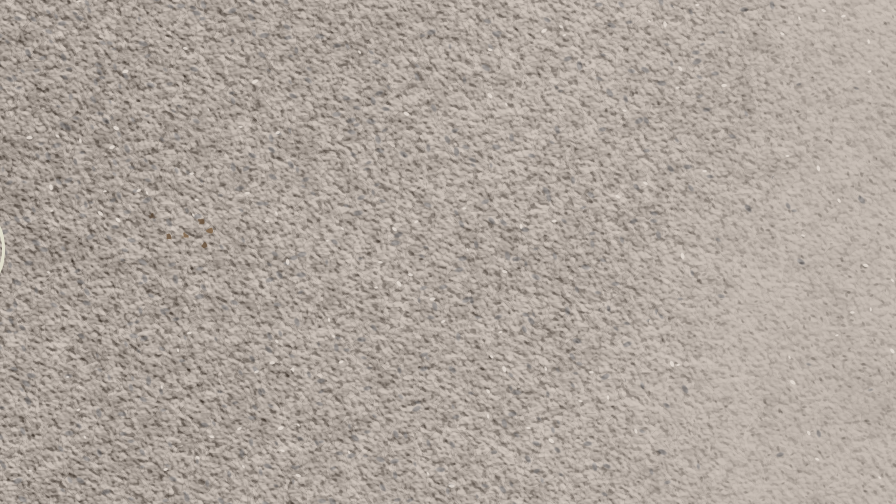
This texture is drawn by a Shadertoy shader. Its source:

```glsl
// Sunlit worn asphalt: fine gradient noise and a Voronoi layer of grit form
// the surface, shaded by height difference along the light direction. Chips
// add stones, pits and pale flecks; the surface wears smooth to the right.

vec2 hash2(vec2 p) {
    vec3 q = fract(p.xyx * vec3(0.1031, 0.1030, 0.0973));
    q += dot(q, q.yzx + 33.33);
    return fract((q.xx + q.yz) * q.zy);
}

vec2 gradientAt(vec2 cell) {
    float angle = 6.2832 * hash2(cell + 200.0).x;
    return vec2(cos(angle), sin(angle));
}

float gradientNoise(vec2 p) {
    vec2 i = floor(p), f = fract(p);
    vec2 u = f * f * f * (f * (f * 6.0 - 15.0) + 10.0);
    vec2 e = vec2(1.0, 0.0);
    float a = dot(gradientAt(i), f);
    float b = dot(gradientAt(i + e.xy), f - e.xy);
    float c = dot(gradientAt(i + e.yx), f - e.yx);
    float d = dot(gradientAt(i + e.xx), f - e.xx);
    return mix(mix(a, b, u.x), mix(c, d, u.x), u.y);
}

// Rotates and squeezes space so that grains lie along a falling diagonal
vec2 alongGrain(vec2 p) {
    return vec2(dot(p, vec2(0.87, -0.50)) * 0.86, dot(p, vec2(0.50, 0.87)) * 1.14);
}

float roadHeight(vec2 p) {
    p = alongGrain(p);
    mat2 turn = mat2(0.8, 0.6, -0.6, 0.8);
    return 0.8 * gradientNoise(p * 62.0)
         + 0.85 * gradientNoise(turn * p * 105.0 + 190.0)
         + 0.35 * gradientNoise(p * 175.0 + 47.0);
}

// Grit: x is a random tone per grain, y is the distance to its border
vec2 grit(vec2 p) {
    vec2 cell = floor(p);
    float nearest = 9.0, second = 9.0, tone = 0.0;
    for (int y = -1; y <= 1; y++)
    for (int x = -1; x <= 1; x++) {
        vec2 id = cell + vec2(x, y);
        float d = length(p - id - hash2(id + 11.0));
        second = min(second, max(nearest, d));
        if (d < nearest) { nearest = d; tone = hash2(id + 151.0).y; }
    }
    return vec2(tone, second - nearest);
}

// Coverage of slightly turned ellipses, one candidate per grid cell
float chips(vec2 p, float density, float radius, float softness) {
    vec2 cell = floor(p);
    float cover = 0.0;
    for (int y = -1; y <= 1; y++)
    for (int x = -1; x <= 1; x++) {
        vec2 id = cell + vec2(x, y);
        vec2 shape = hash2(id + 57.0);
        vec2 d = p - id - hash2(id);
        float angle = 0.5 + 2.0 * (shape.x - 0.5);
        d = mat2(cos(angle), sin(angle), -sin(angle), cos(angle)) * d;
        float edge = length(d * vec2(0.75, 1.35)) - radius * mix(0.55, 1.2, shape.y);
        float present = step(hash2(id + 113.0).x, density);
        cover = max(cover, present * (1.0 - smoothstep(-softness, softness, edge)));
    }
    return cover;
}

void mainImage(out vec4 fragColor, in vec2 fragCoord) {
    vec2 p = fragCoord / iResolution.y;
    float across = fragCoord.x / iResolution.x;
    float pixel = 1.0 / iResolution.y;

    // Broad wear: coarse at the left, almost smooth at the right
    float patches = gradientNoise(p * 2.3 + 5.0) + 0.6 * gradientNoise(p * 7.0);
    float wear = smoothstep(0.60, 0.98, across + 0.10 * patches - 0.10 * (p.y - 0.5));
    float rough = mix(mix(1.15, 0.88, across), 0.42, wear);

    // Relief lit from above and slightly right, plus grain tone and hollows
    float height = roadHeight(p);
    float relief = height - roadHeight(p + vec2(0.0018, 0.0039));
    vec2 grain = grit(alongGrain(p) * 74.0 + 1.5 * gradientNoise(p * 30.0));
    float hollow = smoothstep(0.12, 0.50, -height);
    float tone = mix(0.620, 0.695, across) + 0.010 * wear + 0.032 * patches;
    tone += rough * 0.155 * (relief - 0.45 * max(relief - 0.15, 0.0));
    tone += rough * (0.085 * (grain.x - 0.5) + 0.04 * height - 0.10 * hollow);
    tone += rough * 0.045 * (smoothstep(0.0, 0.35, grain.y) - 0.5);
    tone += rough * 0.06 * gradientNoise(p * 22.0);
    tone -= 0.35 * max(tone - 0.73, 0.0);
    vec3 color = tone + vec3(0.038, 0.0, -0.033);

    // Blue-grey stones, mostly on the coarse side
    float stones = chips(p * 46.0, mix(0.26, 0.06, across) * (1.0 - 0.85 * wear), 0.26, 0.11);
    vec3 stoneColor = vec3(0.495, 0.485, 0.485) + 0.14 * relief;
    color = mix(color, stoneColor, 0.65 * stones);

    // Small shadowed pits between the grains
    float pits = chips(p * 62.0 + 31.0, 0.24, 0.20, 0.12);
    color -= 0.12 * pits;

    // Sparse pale flecks
    float flecks = chips(p * 50.0 + 83.0, 0.03, 0.20, 0.08);
    color = mix(color, vec3(0.90, 0.87, 0.84), 0.85 * flecks);

    // Rusty crumbs in a loose cluster
    for (int k = 0; k < 6; k++) {
        vec2 scatter = hash2(vec2(k, 9.0)) - 0.5;
        vec2 d = p - vec2(0.36, 0.54) - scatter * vec2(0.15, 0.10);
        float crumb = length(d) - 0.005 + 0.006 * gradientNoise(p * 130.0);
        vec3 rust = mix(vec3(0.28, 0.21, 0.15), vec3(0.55, 0.42, 0.28), hash2(vec2(k, 4.0)).x);
        color = mix(color, rust, 0.8 * (1.0 - smoothstep(-pixel, pixel, crumb)));
    }

    // Pale rounded rim just entering at the left edge
    float rim = abs(length((p - vec2(-0.012, 0.505)) / vec2(0.020, 0.052)) - 0.94) * 0.02;
    color = mix(color, vec3(0.88, 0.87, 0.80), 1.0 - smoothstep(0.002, 0.002 + pixel, rim));

    fragColor = vec4(clamp(color, 0.0, 1.0), 1.0);
}
```
